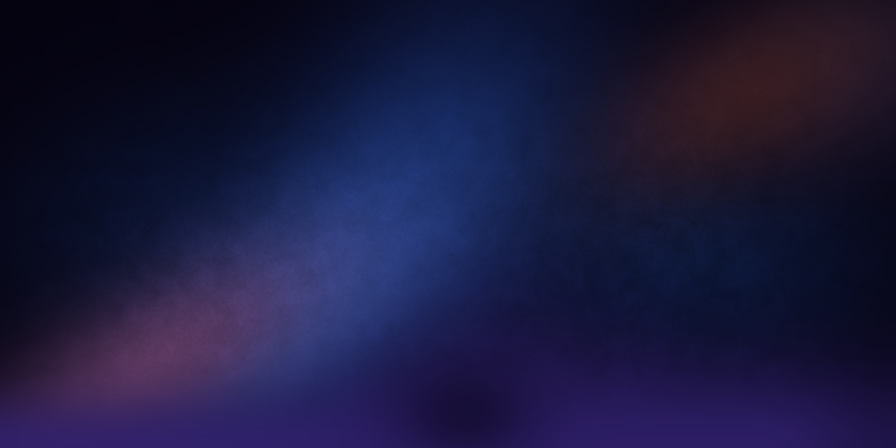
Write a Shadertoy shader that draws this background.

```glsl
// Deep night-blue backdrop with diagonal blue, rose, violet and rust glows over a grainy paper texture.

const vec3 NIGHT  = vec3(0.020, 0.010, 0.060);
const vec3 NAVY   = vec3(0.050, 0.105, 0.250);
const vec3 ROYAL  = vec3(0.085, 0.165, 0.390);
const vec3 AZURE  = vec3(0.165, 0.285, 0.580);
const vec3 ROSE   = vec3(0.400, 0.235, 0.380);
const vec3 VIOLET = vec3(0.195, 0.130, 0.440);
const vec3 RUST   = vec3(0.250, 0.125, 0.135);
const vec3 SLATE  = vec3(0.110, 0.100, 0.200);
const vec3 SHADE  = vec3(0.075, 0.050, 0.190);

const float DIAGONAL = 0.68;       // tilt of the main glow, radians
const float MOTTLE_STRENGTH = 0.38;
const float GRAIN_STRENGTH = 0.13;
const float GRAIN_CELLS = 230.0;   // grain cells per canvas height

float hash(vec2 p) {
    vec3 q = fract(vec3(p.xyx) * 0.1031);
    q += dot(q, q.yzx + 33.33);
    return fract((q.x + q.y) * q.z);
}

float valueNoise(vec2 p) {
    vec2 cell = floor(p), f = fract(p);
    f = f * f * (3.0 - 2.0 * f);
    float low = mix(hash(cell), hash(cell + vec2(1, 0)), f.x);
    float high = mix(hash(cell + vec2(0, 1)), hash(cell + vec2(1, 1)), f.x);
    return mix(low, high, f.y);
}

float fbm(vec2 p) {
    float sum = 0.0, weight = 0.5;
    for (int i = 0; i < 5; i++) {
        sum += weight * valueNoise(p);
        p = mat2(1.6, 1.2, -1.2, 1.6) * p + 7.3;
        weight *= 0.58;
    }
    return sum;
}

// Soft elliptical falloff, rotated by angle
float glow(vec2 p, vec2 center, vec2 radii, float angle) {
    float c = cos(angle), s = sin(angle);
    vec2 q = mat2(c, -s, s, c) * (p - center) / radii;
    return exp(-dot(q, q));
}

void mainImage(out vec4 fragColor, in vec2 fragCoord) {
    // Height spans 0 to 1, width 0 to 2
    vec2 p = fragCoord / iResolution.xy * vec2(2.0, 1.0);
    vec3 color = NIGHT;

    // Faint navy haze on both sides
    float haze = 0.55 * glow(p, vec2(0.35, 0.50), vec2(0.36, 0.28), 0.3)
               + 0.85 * glow(p, vec2(1.52, 0.44), vec2(0.42, 0.25), -0.1);
    color = mix(color, NAVY, min(haze, 1.0));

    // Rust glow, cooling towards the right edge
    color = mix(color, SLATE, 0.75 * glow(p, vec2(1.90, 0.85), vec2(0.24, 0.22), 0.5));
    color = mix(color, RUST, 0.85 * glow(p, vec2(1.66, 0.79), vec2(0.38, 0.17), 0.42));

    // Diagonal blue beam with its bright core
    color = mix(color, ROYAL, 0.95 * glow(p, vec2(0.90, 0.57), vec2(0.52, 0.29), 0.95));
    color = mix(color, AZURE, 0.90 * glow(p, vec2(0.70, 0.34), vec2(0.40, 0.20), DIAGONAL));

    // Rose glow at lower left
    color = mix(color, ROSE, 0.85 * glow(p, vec2(0.35, 0.19), vec2(0.43, 0.16), 0.50));

    // Violet floor, rising in the middle
    float rise = 0.11 + 0.17 * exp(-pow((p.x - 1.08) / 0.30, 2.0))
               + 0.08 * smoothstep(1.1, 1.5, p.x);
    float violet = exp(-pow(p.y / rise, 2.0)) * (1.0 - 0.35 * smoothstep(1.7, 2.0, p.x));
    color = mix(color, VIOLET, 0.88 * violet);
    color = mix(color, SHADE, 0.88 * glow(p, vec2(1.04, 0.08), vec2(0.16, 0.12), 0.0));

    // Mottled paper and fine grain, strongest in the navy haze
    float mottle = fbm(p * 24.0 + 1.5 * fbm(p * 9.0)) - 0.55;
    float grain = valueNoise(p * GRAIN_CELLS) - 0.5;
    float roughness = (0.35 + 0.65 * min(haze, 1.0)) * smoothstep(0.0, 0.25, p.y);
    color *= 1.0 + roughness * (MOTTLE_STRENGTH * mottle + GRAIN_STRENGTH * grain);

    fragColor = vec4(clamp(color, 0.0, 1.0), 1.0);
}
```
